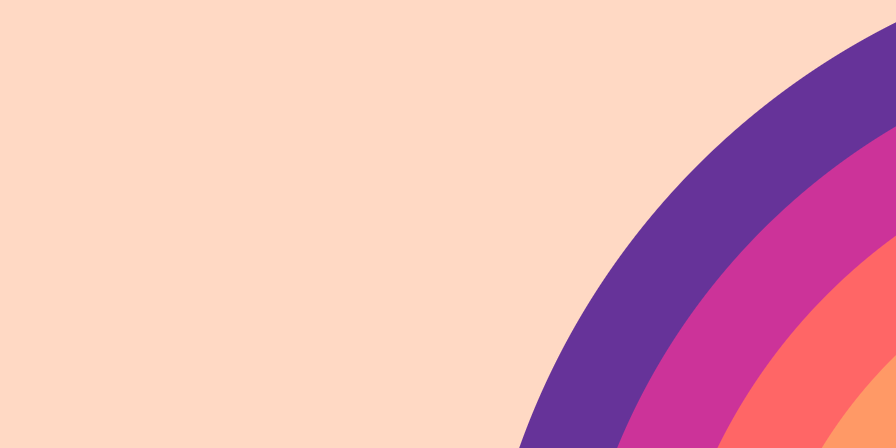
A WebGL 2 fragment shader for this background:

```glsl
#version 300 es
precision highp float;
// Concentric rainbow arcs rising from the lower right corner over flat peach.

uniform vec2 u_resolution;
out vec4 fragColor;

// Lengths are in canvas heights, origin at the lower left.
const vec2 CENTER = vec2(2.758, -0.568);
const float OUTER_RADIUS = 1.697;
const float BAND_WIDTH = 0.2042;
const int BAND_COUNT = 4;

const vec3 PEACH = vec3(1.0, 0.85, 0.77);
const vec3 BAND_COLORS[BAND_COUNT] = vec3[](
    vec3(0.4, 0.2, 0.6),   // purple
    vec3(0.8, 0.2, 0.6),   // magenta
    vec3(1.0, 0.4, 0.4),   // coral
    vec3(1.0, 0.6, 0.4)    // orange
);

// Coverage of a disc, smoothed over one pixel at its rim.
float discCoverage(float distanceToCenter, float radius, float pixel) {
    return clamp((radius - distanceToCenter) / pixel + 0.5, 0.0, 1.0);
}

void main() {
    float pixel = 1.0 / u_resolution.y;
    vec2 position = gl_FragCoord.xy * pixel;
    float distanceToCenter = length(position - CENTER);

    // Stack ever smaller discs, so each leaves a band of the one below.
    vec3 color = PEACH;
    for (int i = 0; i < BAND_COUNT; i++) {
        float radius = OUTER_RADIUS - float(i) * BAND_WIDTH;
        color = mix(color, BAND_COLORS[i], discCoverage(distanceToCenter, radius, pixel));
    }

    fragColor = vec4(color, 1.0);
}
```
